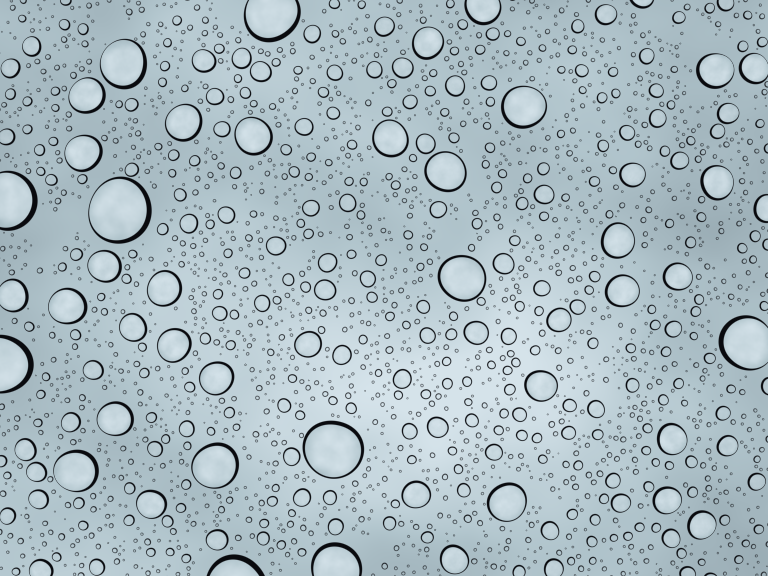
Write a WebGL 1 fragment shader that draws this texture.

```glsl
precision highp float;
// Round water drops with dark rims, from large beads to fine dust, on glass before a pale cloudy sky.
uniform vec2 u_resolution;

const vec3 SKY_SHADE = vec3(0.565, 0.635, 0.668);
const vec3 SKY_MID = vec3(0.695, 0.773, 0.803);
const vec3 SKY_PALE = vec3(0.835, 0.890, 0.918);
const vec3 RIM_DARK = vec3(0.035, 0.04, 0.055);
const int LAYERS = 6;

vec2 hash2(vec2 p) {
  vec3 h = fract(p.xyx * vec3(0.1031, 0.1030, 0.0973));
  h += dot(h, h.yzx + 33.33);
  return fract((h.xx + h.yz) * h.zy);
}

float gradientNoise(vec2 p) {
  vec2 cell = floor(p), f = p - cell;
  vec2 w = f * f * f * (f * (f * 6.0 - 15.0) + 10.0);
  vec2 e = vec2(0.0, 1.0);
  float a = dot(hash2(cell) * 2.0 - 1.0, f);
  float b = dot(hash2(cell + e.yx) * 2.0 - 1.0, f - e.yx);
  float c = dot(hash2(cell + e) * 2.0 - 1.0, f - e);
  float d = dot(hash2(cell + e.yy) * 2.0 - 1.0, f - e.yy);
  return mix(mix(a, b, w.x), mix(c, d, w.x), w.y);
}

float clouds(vec2 p) {
  float sum = 0.0, amplitude = 1.0;
  for (int i = 0; i < 4; i++) {
    sum += amplitude * gradientNoise(p);
    p = mat2(1.6, 1.2, -1.2, 1.6) * p + 7.3;
    amplitude *= 0.45;
  }
  return sum;
}

// Tone 0 is shaded cloud, 0.5 the usual grey blue, 1 the bright cloud.
vec3 skyColor(float tone) {
  vec3 lower = mix(SKY_SHADE, SKY_MID, clamp(tone * 2.0, 0.0, 1.0));
  return mix(lower, SKY_PALE, clamp(tone * 2.0 - 1.0, 0.0, 1.0));
}

// Each layer is a turned grid of cells, about half as wide as those before.
float cellSize(int layer) {
  return 0.24 * pow(0.54, float(layer));
}

mat2 gridTurn(float size) {
  float angle = 0.35 + size * 37.0;
  return mat2(cos(angle), sin(angle), -sin(angle), cos(angle));
}

// Centre and radius of the drop in one cell; radius 0 means an empty cell.
vec3 dropInCell(vec2 cell, float size) {
  vec2 seed = cell + 61.0 + size * 173.0;
  vec2 pick = hash2(seed + 19.7);
  float chance = size < 0.015 ? 0.28 : 0.72;
  float radius = mix(0.115, 0.27, pick.x * sqrt(pick.x));
  float margin = radius * 1.15;
  vec2 place = mix(vec2(margin), vec2(1.0 - margin), hash2(seed));
  vec2 center = (cell + place) * size * gridTurn(size);
  return vec3(center, radius * size * step(pick.y, chance));
}

// Smallest gap between a drop and the drops of a coarser layer.
float gapToLayer(vec3 drop, float size) {
  vec2 home = floor(gridTurn(size) * drop.xy / size);
  float gap = 1.0;
  for (int y = -1; y <= 1; y++) {
    for (int x = -1; x <= 1; x++) {
      vec3 other = dropInCell(home + vec2(x, y), size);
      if (other.z > 0.0) gap = min(gap, length(drop.xy - other.xy) - other.z - drop.z);
    }
  }
  return gap;
}

// Radius factor that bends a circle slightly out of round.
float wobble(vec2 q, vec2 phase) {
  float angle = atan(q.y, q.x + 1e-6);
  vec2 turn = phase * 6.283;
  return 1.0 + 0.035 * sin(2.0 * angle + turn.x) + 0.014 * sin(3.0 * angle + turn.y);
}

vec3 paintDrop(vec3 under, vec2 p, vec3 drop, vec2 middle, float soft) {
  vec2 q = p - drop.xy;
  vec2 phase = hash2(drop.xy * 91.0);
  float radius = drop.z * wobble(q, phase);
  float rim = 0.0011 + 0.068 * drop.z;

  // The clear lens slides away from the middle, leaving a thicker rim there.
  vec2 slide = (drop.xy - middle) * drop.z * 0.14;
  float outer = 1.0 - smoothstep(-soft, soft, length(q) - radius);
  float inner = 1.0 - smoothstep(-soft, soft, length(q - slide) - radius + rim);

  float edge = length(q) / drop.z;
  float tone = 0.86 + 0.3 * clouds(q / drop.z * 1.3 + phase * 40.0);
  tone -= 0.38 * smoothstep(0.55, 1.05, edge);
  vec3 lens = mix(under, skyColor(tone), smoothstep(0.0, 0.03, drop.z) * 0.9);
  float strength = mix(0.55, 1.0, smoothstep(0.001, 0.008, drop.z));
  vec3 ringed = mix(under, RIM_DARK, outer * strength);
  return mix(ringed, lens, inner * outer);
}

void main() {
  vec2 p = gl_FragCoord.xy / u_resolution.y;
  vec2 middle = 0.5 * u_resolution / u_resolution.y;
  float soft = max(0.75 / u_resolution.y, 0.0007);

  // Sky: brightest a little below the middle, greyer to the corners.
  float tone = 0.75 - 0.5 * length(p - middle + vec2(0.05, 0.12));
  vec3 color = skyColor(tone + 0.6 * clouds(p * vec2(2.1, 2.6) + 3.7));

  // Drops: a finer one is left out where a coarser one needs the room.
  for (int i = 0; i < LAYERS; i++) {
    float size = cellSize(i);
    vec3 drop = dropInCell(floor(gridTurn(size) * p / size), size);
    if (drop.z > 0.0 && length(p - drop.xy) < drop.z * 1.06 + soft) {
      float gap = 1.0;
      for (int j = 0; j < LAYERS; j++) {
        if (j >= i) break;
        gap = min(gap, gapToLayer(drop, cellSize(j)));
      }
      if (gap > 0.003) color = paintDrop(color, p, drop, middle, soft);
    }
  }
  gl_FragColor = vec4(color, 1.0);
}
```
